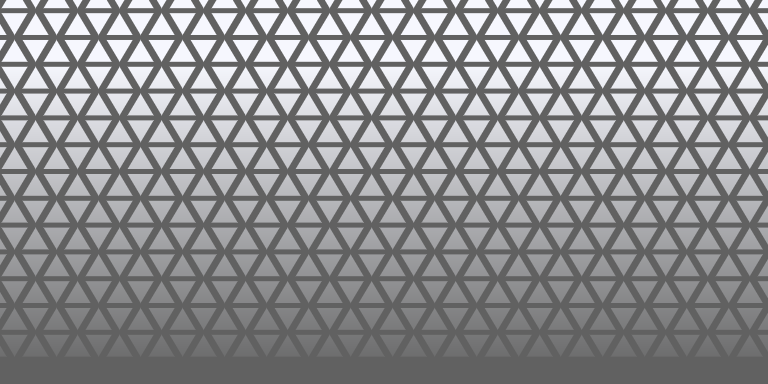
Give the GLSL for this pattern, as a Shadertoy shader.

```glsl
// Rows of small triangles, alternately upright and inverted, on a grey ground.
// Each row mirrors its neighbour, so six tips meet in a star. The triangles
// fade from a cool white at the top into the ground at the bottom.

// All lengths are fractions of the canvas height.
const vec2 PERIOD = vec2(0.1094, 0.0698);    // upright-to-upright step, row step
const vec2 ORIGIN = vec2(0.0927, 0.0648);    // first upright axis, base of rows
const vec2 TRIANGLE = vec2(0.0339, 0.0568);  // half base, height
const float FADE_TOP = 0.84;                 // height where full white begins

const vec3 GROUND = vec3(0.38, 0.38, 0.38);
const vec3 WHITE = vec3(0.965, 0.97, 0.995);

// Signed distance to an upright isosceles triangle, centred at half its height.
float triangleDistance(vec2 p, vec2 size) {
    float top = 0.5 * size.y;
    float side = dot(vec2(abs(p.x), p.y - top), normalize(size.yx));
    return max(side, -p.y - top);
}

// Wraps x into one period centred on zero.
float repeatCentered(float x, float period) {
    return (fract(x / period + 0.5) - 0.5) * period;
}

// Distance to the nearest triangle in a mirrored lattice.
float latticeDistance(vec2 p, vec2 period, vec2 size) {
    float row = floor(p.y / period.y);
    float y = p.y - (row + 0.5) * period.y;
    float halfStep = 0.5 * period.x;
    float x = p.x - mod(row, 2.0) * halfStep;

    vec2 upright = vec2(repeatCentered(x, period.x), y);
    vec2 inverted = vec2(repeatCentered(x - halfStep, period.x), -y);
    return min(triangleDistance(upright, size), triangleDistance(inverted, size));
}

// Smooth coverage of the inside of a shape, one pixel wide.
float coverage(float dist, float pixel) {
    return clamp(0.5 - dist / pixel, 0.0, 1.0);
}

void mainImage(out vec4 fragColor, in vec2 fragCoord) {
    float pixel = 1.0 / iResolution.y;
    vec2 uv = fragCoord * pixel;
    vec2 p = uv - ORIGIN;

    // The plain band below the first row holds no triangles.
    float mask = coverage(latticeDistance(p, PERIOD, TRIANGLE), pixel) * step(0.0, p.y);

    // Vertical fade from ground to white
    vec3 fill = mix(GROUND, WHITE, clamp(uv.y / FADE_TOP, 0.0, 1.0));
    fragColor = vec4(mix(GROUND, fill, mask), 1.0);
}
```
